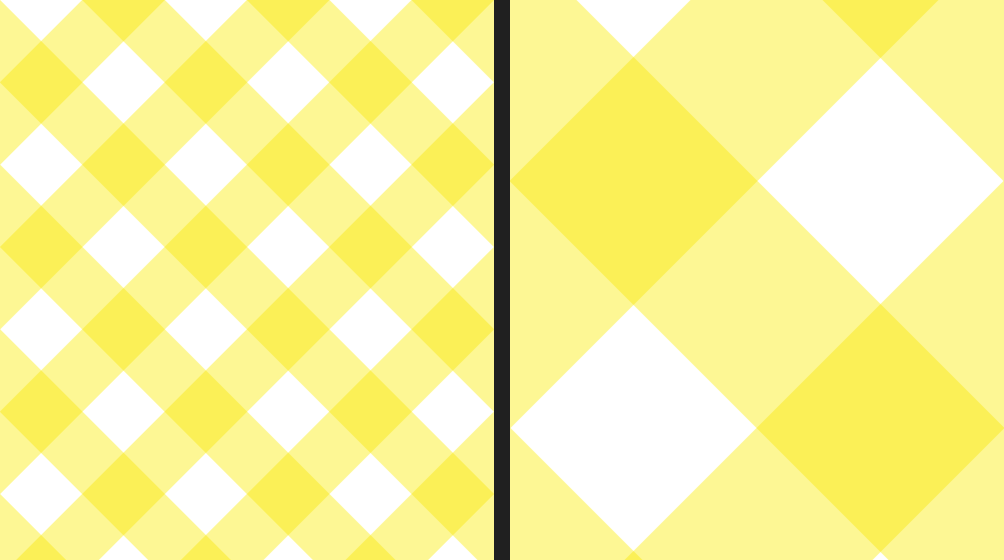
Left, the full canvas; right, a detail of the centre.
Give the GLSL for this pattern, as a WebGL 2 fragment shader.

```glsl
#version 300 es
precision highp float;
// Diagonal gingham: two crossing sets of translucent yellow bands on white.

#define REPEATS_ACROSS 3.0
#define BAND_WIDTH 0.502
#define EDGE_PIXELS 1.0
#define FIRST_CROSSING vec2(0.25, 0.5)
#define GROUND_COLOR vec3(1.0, 1.0, 1.0)
#define SINGLE_COLOR vec3(0.992, 0.969, 0.58)
#define CROSSED_COLOR vec3(0.984, 0.941, 0.34)

uniform vec2 u_resolution;
out vec4 fragColor;

// Coverage of a band of period 1, centred on whole numbers.
float bandCoverage(float t, float softness) {
    float distanceToCentre = abs(fract(t + 0.5) - 0.5);
    float edge = distanceToCentre - 0.5 * BAND_WIDTH;
    return 1.0 - smoothstep(-softness, softness, edge);
}

void main() {
    // Repeat units, measured from the top left corner
    vec2 fromTop = vec2(gl_FragCoord.x, u_resolution.y - gl_FragCoord.y);
    float unitsPerPixel = REPEATS_ACROSS / u_resolution.x;
    vec2 p = fromTop * unitsPerPixel - FIRST_CROSSING;

    // Bands along both diagonals
    float softness = EDGE_PIXELS * unitsPerPixel;
    float rising = bandCoverage(p.x + p.y, softness);
    float falling = bandCoverage(p.x - p.y, softness);

    // One layer tints the ground, two layers deepen it
    vec3 withoutFalling = mix(GROUND_COLOR, SINGLE_COLOR, rising);
    vec3 withFalling = mix(SINGLE_COLOR, CROSSED_COLOR, rising);
    fragColor = vec4(mix(withoutFalling, withFalling, falling), 1.0);
}
```
